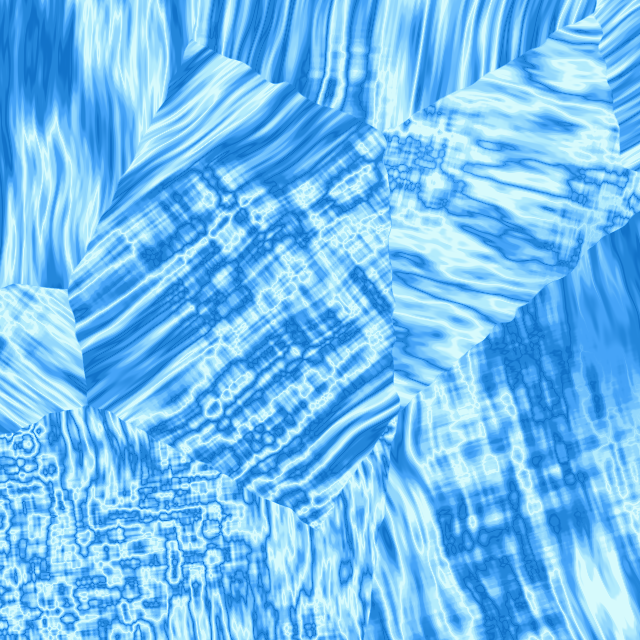
Reproduce this background procedurally as a Shadertoy shader.

```glsl
// Blue crystal facets filled with fractured, directional ice streaks.

float hash(vec2 p) {
    return fract(sin(dot(p, vec2(127.1, 311.7))) * 43758.5);
}

float noise(vec2 p) {
    vec2 i = floor(p), f = fract(p);
    f = f * f * (3.0 - 2.0 * f);
    return mix(mix(hash(i), hash(i + vec2(1, 0)), f.x),
               mix(hash(i + vec2(0, 1)), hash(i + vec2(1, 1)), f.x), f.y);
}

float fbm(vec2 p) {
    float sum = 0.0, weight = 0.45;
    for (int i = 0; i < 4; i++) {
        sum += weight * noise(p);
        p = p * 2.03 + vec2(17.3, 9.1);
        weight *= 0.56;
    }
    return sum;
}

// Folding the noise back on itself gives sharp contours with evenly spread tones.
float fold(float x) {
    return abs(fract(x) * 2.0 - 1.0);
}

// grain: frequency along and across the streaks; weave: strength of cross streaks.
float streaks(vec2 p, float degrees, vec2 grain, float folds, float weave, float bend, float gamma) {
    float a = radians(degrees);
    vec2 along = vec2(cos(a), sin(a));
    vec2 q = vec2(dot(p, along), dot(p, vec2(-along.y, along.x)));
    q.y += bend * q.x * q.x + 0.016 * (noise(q * 11.0 + degrees) - 0.5);
    q += degrees * 0.13;
    float patches = smoothstep(0.4, 0.75, noise(q * vec2(5.0, 7.0) + 31.0));
    float v = fbm(q * grain);
    v += weave * patches * (fbm(q * vec2(45.0, 7.0) + 53.0) - 0.5);
    return pow(fold(v * folds), gamma);
}

// Smooth half plane, 1 on the left of the line from a to b.
float side(vec2 p, vec2 a, vec2 b, float soft) {
    vec2 d = normalize(b - a), r = p - a;
    return smoothstep(-soft, soft, d.x * r.y - d.y * r.x);
}

// Soft round spot used for broad light and shade.
float spot(vec2 p, vec2 center, vec2 radius) {
    vec2 d = (p - center) / radius;
    return exp(-dot(d, d));
}

vec3 icePalette(float t) {
    vec3 c = mix(vec3(0.07, 0.45, 0.79), vec3(0.14, 0.53, 0.86), smoothstep(0.0, 0.07, t));
    c = mix(c, vec3(0.27, 0.64, 0.97), smoothstep(0.12, 0.31, t));
    c = mix(c, vec3(0.43, 0.75, 0.99), smoothstep(0.34, 0.50, t));
    c = mix(c, vec3(0.57, 0.84, 0.99), smoothstep(0.52, 0.66, t));
    c = mix(c, vec3(0.70, 0.92, 0.99), smoothstep(0.69, 0.83, t));
    return mix(c, vec3(0.84, 0.98, 0.99), smoothstep(0.86, 0.96, t));
}

void mainImage(out vec4 fragColor, in vec2 fragCoord) {
    vec2 p = fragCoord / iResolution.y;
    float soft = 1.0 / iResolution.y;
    vec2 e = p + 0.012 * (vec2(noise(p * 40.0), noise(p * 40.0 + 7.0)) - 0.5);

    // Corners of the large central facet, counter-clockwise
    vec2 corners[6] = vec2[6](vec2(0.30, 0.935), vec2(0.105, 0.55), vec2(0.14, 0.37),
                              vec2(0.50, 0.175), vec2(0.62, 0.36), vec2(0.60, 0.79));
    vec2 ridge = vec2(0.93, 0.985), rim = vec2(1.0, 0.67);

    // Facet masks
    float upper = side(e, vec2(0.0, 0.555), corners[1], soft);
    float topMid = upper * side(e, vec2(0.31, 1.0), corners[0], soft);
    float wedge = (1.0 - upper) * side(e, vec2(0.0, 0.32), corners[2], soft);
    float lowRight = side(e, corners[4], vec2(0.57, 0.0), soft) * side(e, rim, corners[4], soft);
    float right = side(e, corners[4], rim, soft) * side(e, ridge, corners[5], soft)
                * side(e, corners[5], corners[4], soft);
    float tip = side(e, ridge, vec2(0.975, 0.74), soft)
              * side(e, vec2(0.975, 0.74), vec2(1.0, 0.73), soft);
    float center = 1.0;
    for (int i = 0; i < 6; i++) {
        center *= side(e, corners[i], corners[(i + 1) % 6], soft);
    }

    // Layer the facets, each with its own streak direction and grain
    float tone = streaks(p, 96.0, vec2(9.0, 30.0), 3.6, 0.8, 0.0, 0.8);
    tone = mix(tone, streaks(p, 90.0, vec2(3.5, 26.0), 2.2, 0.0, 0.0, 1.5), upper);
    tone = mix(tone, streaks(p, 87.0, vec2(2.2, 26.0), 2.8, 0.2, 0.06, 1.0), topMid);
    tone = mix(tone, streaks(p, -36.0, vec2(4.0, 32.0), 2.5, 0.3, 0.0, 0.9), wedge);
    tone = mix(tone, streaks(p, -73.0, vec2(3.5, 21.0), 2.8, 0.3, -0.2, 1.15), lowRight);
    tone = mix(tone, streaks(p, -14.0, vec2(6.0, 24.0), 2.8, 0.9, 0.0, 0.62), right);
    tone = mix(tone, streaks(p, 31.0, vec2(2.5, 30.0), 3.0, 0.0, 0.0, 0.9), tip);
    tone = mix(tone, streaks(p, 38.0, vec2(2.6, 30.0), 2.7, 0.55, 0.0, 1.15), center);

    // Broad shade at the right rim, light in the lower corner and near the ridge
    tone *= 1.0 - 0.7 * spot(p, vec2(0.95, 0.48), vec2(0.10, 0.15));
    tone += 0.35 * spot(p, vec2(0.95, 0.10), vec2(0.035, 0.09));
    tone += 0.20 * spot(p, vec2(0.72, 0.75), vec2(0.12, 0.06));

    fragColor = vec4(icePalette(clamp(tone, 0.0, 1.0)), 1.0);
}
```
